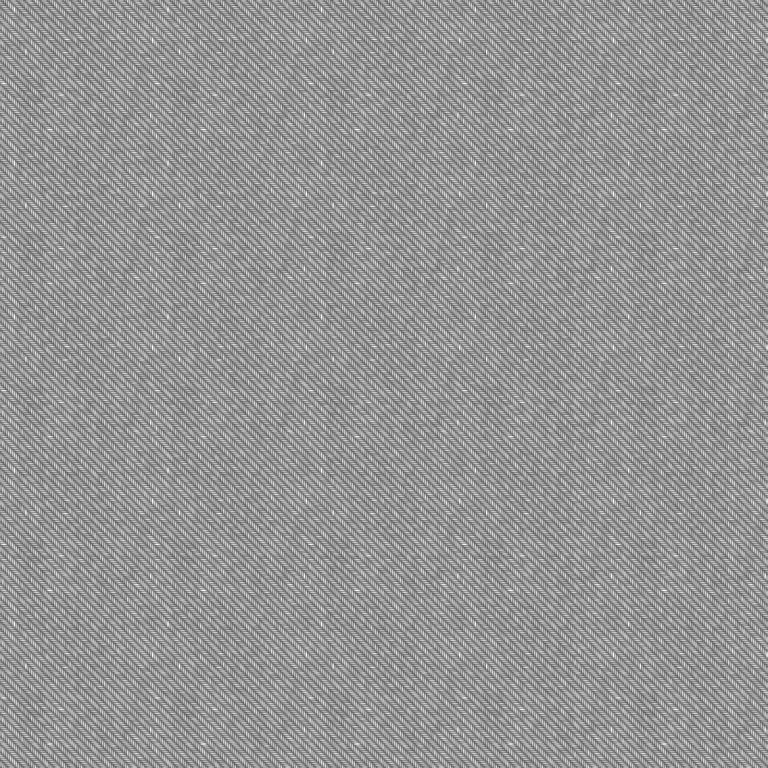
Give the GLSL for this texture, as a three.js fragment shader.

```glsl
// Grey 4/4 twill cloth: fine warp and weft floats four threads long form falling diagonals.
// Each float is a slim, tapered dash with its own hashed tone; threads and clouds vary softly.
// A patch of 80 x 80 threads repeats 5 times across and down, and all noise wraps with it.
varying vec2 vUv;

const float PATCHES = 5.0;
const float THREADS = 80.0;
const float FLOAT_LENGTH = 4.0;

float hash(vec2 p) {
  vec3 q = fract(vec3(p.xyx) * 0.1031);
  q += dot(q, q.yzx + 33.33);
  return fract((q.x + q.y) * q.z);
}

// Value noise that wraps after the given number of cells
float wrapNoise(vec2 p, float cells) {
  vec2 i = floor(p);
  vec2 f = fract(p);
  f = f * f * (3.0 - 2.0 * f);
  vec2 a = mod(i + 0.5, cells);
  vec2 b = mod(i + 1.5, cells);
  return mix(mix(hash(a), hash(vec2(b.x, a.y)), f.x),
             mix(hash(vec2(a.x, b.y)), hash(b), f.x), f.y);
}

float twill(vec2 uv) {
  vec2 p = uv * PATCHES * THREADS;
  vec2 cell = floor(p);
  vec2 f = fract(p);

  // Position in the twill step: warp on top in the first half, weft in the second
  float phase = floor(mod(cell.x + cell.y + 0.5, 2.0 * FLOAT_LENGTH));
  bool warp = phase < FLOAT_LENGTH;
  float part = warp ? phase : phase - FLOAT_LENGTH;
  float along = (part + (warp ? f.y : f.x)) / FLOAT_LENGTH;
  float across = warp ? f.x : f.y;
  vec2 start = cell - (warp ? vec2(0.0, part) : vec2(part, 0.0));
  vec2 id = mod(start + 0.5, THREADS);

  // Rounded thread, tapered at both ends where it dives under
  float body = pow(max(sin(3.14159 * across), 0.0), 0.6)
             * pow(max(sin(3.14159 * along), 0.0), 0.75);

  // Tone of each float and of its whole thread, with a few pale flecks
  float tone = hash(id + (warp ? 0.0 : 91.0));
  float threadTone = hash(warp ? vec2(id.x, 7.0) : vec2(19.0, id.y));
  float thread = (warp ? 0.83 : 0.80) + 0.14 * (tone - 0.5) + 0.08 * (threadTone - 0.5);
  thread += 0.16 * smoothstep(0.985, 1.0, tone);
  return mix(0.34, thread, body);
}

void main() {
  // Four samples in each pixel smooth the fine threads
  vec2 dx = dFdx(vUv);
  vec2 dy = dFdy(vUv);
  float grey = 0.0;
  for (int k = 0; k < 4; k++) {
    vec2 o = vec2(mod(float(k), 2.0), floor(float(k) * 0.5)) * 0.5 - 0.25;
    grey += 0.25 * twill(vUv + o.x * dx + o.y * dy);
  }

  // Soft cloudy wear
  vec2 patchPos = vUv * PATCHES;
  float cloud = 0.6 * wrapNoise(patchPos * 5.0, 5.0) + 0.4 * wrapNoise(patchPos * 12.0, 12.0);
  grey += 0.045 * (cloud - 0.5);

  gl_FragColor = vec4(vec3(grey), 1.0);
}
```
